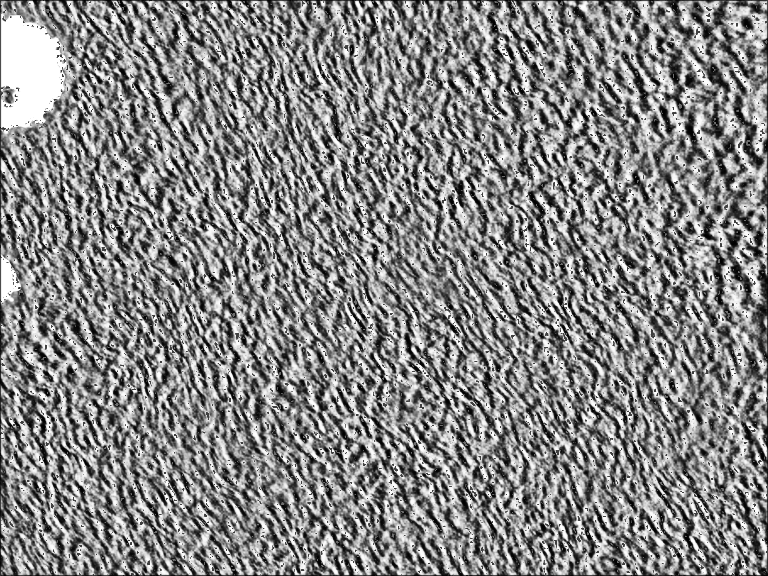
Give the GLSL for this texture, as a Shadertoy shader.

```glsl
float hash(vec2 cell) {
    uvec2 k = uvec2(ivec2(cell)) * uvec2(1597u, 7919u);
    uint h = (k.x ^ (k.y << 7)) * 26699u;
    h = (h ^ (h >> 15)) * 48271u;
    h = (h ^ (h >> 13)) * 69621u;
    return float((h ^ (h >> 16)) & 65535u) / 65535.0;
}

float noise(vec2 p) {
    vec2 i = floor(p), f = fract(p);
    f *= f * (3.0 - 2.0 * f);
    return mix(mix(hash(i), hash(i + vec2(1, 0)), f.x),
               mix(hash(i + vec2(0, 1)), hash(i + vec2(1, 1)), f.x), f.y);
}

vec2 warp(vec2 p) {
    return vec2(noise(p), noise(p + 41.7)) - 0.5;
}

float height(vec2 q) {
    return noise(q) + 0.5 * noise(q * vec2(1.8, 2.3) + 17.3);
}

// Emboss of stretched noise, lit across the slanted ridges
float relief(vec2 p) {
    vec2 w = p + 0.035 * warp(p * 5.0) + 0.010 * warp(p * 26.0);
    float across = dot(w, vec2(0.86, 0.51));
    float along = dot(w, vec2(0.51, -0.86));
    // Ridges widen towards the upper right
    across -= 0.5 * pow(max(across - 1.1, 0.0), 2.0);
    vec2 q = vec2(across * 148.0, along * 62.0) + 200.0;
    vec2 light = vec2(0.5, 0.15);
    return height(q - light) - height(q + light);
}

// Signed distance to the blown-out spots on the left edge
float spots(vec2 p) {
    float large = length(p - vec2(0.014, 0.873)) - 0.1;
    float small = length(p - vec2(-0.01, 0.515)) - 0.044;
    float hole = 0.012 - length(p - vec2(0.014, 0.83));
    return max(min(large, small), hole) + 0.014 * (noise(p * 90.0) - 0.5);
}

void mainImage(out vec4 fragColor, in vec2 fragCoord) {
    vec2 p = fragCoord / iResolution.y;
    vec2 size = iResolution.xy / iResolution.y;
    float grain = noise(p * 340.0 + 90.0) - 0.5;
    float spot = spots(p);

    // Patches of weaker contrast, and a grey halo around the spots
    float contrast = mix(4.2, 6.2, noise(p * 14.0 + 8.0));
    contrast *= mix(0.5, 1.0, smoothstep(0.0, 0.03, spot));

    // Logistic curve spreads the greys evenly
    float slope = relief(p) + 0.35 * grain + 0.035;
    float grey = 1.0 / (1.0 + exp(-contrast * slope));

    // Dark flecks on the steepest lit faces, pale ones in the shade
    float fleck = smoothstep(0.08, 0.2, noise(p * 290.0 + 33.0) - 0.55);
    grey = mix(grey, 0.12, 0.85 * fleck * smoothstep(0.4, 0.55, slope));
    grey = mix(grey, 0.7, 0.6 * fleck * smoothstep(0.45, 0.65, -slope));

    // White spots with a broken rim
    float rim = smoothstep(0.006, 0.0, abs(spot + 0.004));
    float white = 1.0 - 0.8 * rim * smoothstep(0.1, 0.2, grain);
    grey = mix(grey, white, smoothstep(0.002, -0.002, spot));

    // Thin dark frame
    vec2 edge = min(p, size - p);
    grey *= mix(0.3, 1.0, smoothstep(0.001, 0.003, min(edge.x, edge.y)));

    fragColor = vec4(vec3(grey), 1.0);
}
```
